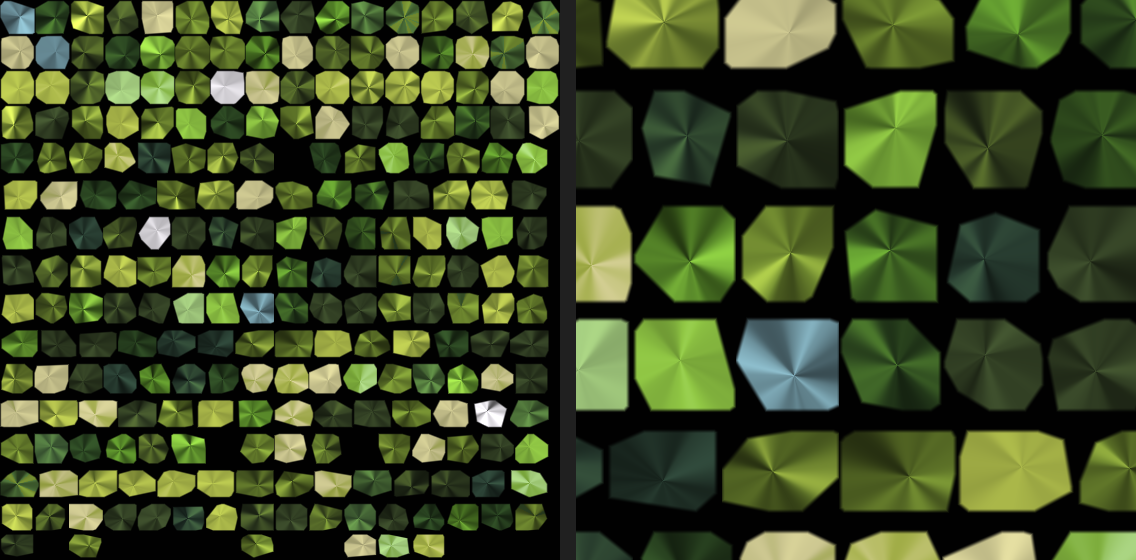
Left, the full canvas; right, a detail of the centre.
Reproduce this pattern procedurally as a WebGL 1 fragment shader.

```glsl
precision highp float;

uniform vec2 u_resolution;

const float ROWS = 16.0;
const float TAU = 6.2831853;

float hash(vec2 p) {
  vec3 q = fract(vec3(p.xyx) * 0.1031);
  q += dot(q, q.yzx + 33.33);
  return fract((q.x + q.y) * q.z);
}

vec2 gradient(vec2 lattice) {
  float angle = TAU * hash(lattice);
  return vec2(cos(angle), sin(angle));
}

float gradientNoise(vec2 p) {
  vec2 i = floor(p), f = fract(p);
  vec2 u = f * f * (3.0 - 2.0 * f);
  float a = dot(gradient(i), f);
  float b = dot(gradient(i + vec2(1, 0)), f - vec2(1, 0));
  float c = dot(gradient(i + vec2(0, 1)), f - vec2(0, 1));
  float d = dot(gradient(i + vec2(1, 1)), f - vec2(1, 1));
  return mix(mix(a, b, u.x), mix(c, d, u.x), u.y);
}

// Rows drift down through the lower half and recover at the bottom.
float rowCoordinate(float down) {
  float drift = smoothstep(0.25, 0.58, down) * (1.0 - smoothstep(0.92, 1.0, down));
  return ROWS * (down - 0.02 * drift);
}

// Some lower rows hold fewer, wider and flatter chips.
float isFlatRow(float row) {
  return mod(row, 2.0) * step(4.5, row) * step(mod(row, 8.0), 6.5);
}

// A box trimmed by random straight cuts; round chips get even cuts.
float chipDistance(vec2 p, vec2 halfSize, vec2 seed, float roundness) {
  vec2 box = abs(p) - halfSize;
  float d = max(box.x, box.y);
  for (int i = 0; i < 8; i++) {
    float k = float(i);
    vec2 key = seed + vec2(17.0 * k, 41.0);
    float angle = TAU * (k + 0.8 * hash(key)) / 8.0;
    float reach = mix(0.37 + 0.28 * hash(key + 9.0), 0.49, roundness);
    vec2 normal = vec2(cos(angle), sin(angle));
    float extent = reach * length(normal * halfSize) / 0.46;
    d = max(d, dot(p, normal) - extent);
  }
  return d;
}

// Soft-edged wedges fanning out from an apex.
float facetLight(vec2 p, vec2 seed) {
  float count = 7.0 + floor(4.0 * hash(seed + 3.0));
  float turn = (atan(p.y, p.x) / TAU + 0.5) * count;
  float wedge = floor(turn);
  float here = hash(seed + vec2(mod(wedge, count), 71.0));
  float next = hash(seed + vec2(mod(wedge + 1.0, count), 71.0));
  float flatLight = mix(here, next, smoothstep(0.6, 1.0, fract(turn))) - 0.5;
  vec2 ray = p / max(length(p), 0.001);
  return 0.55 * flatLight + 0.8 * gradientNoise(ray * 1.3 + seed * 7.37);
}

vec3 chipColor(float tone, vec2 seed) {
  vec3 dark = vec3(0.18, 0.23, 0.13);
  vec3 olive = vec3(0.35, 0.43, 0.15);
  vec3 lime = vec3(0.65, 0.70, 0.28);
  vec3 cream = vec3(0.75, 0.73, 0.53);
  vec3 color = mix(dark, olive, smoothstep(0.22, 0.46, tone));
  color = mix(color, lime, smoothstep(0.58, 0.75, tone));
  color = mix(color, cream, smoothstep(0.84, 0.93, tone));
  vec3 cool = vec3(0.82, 0.98, 1.4);
  vec3 leaf = vec3(0.82, 1.05, 0.9);
  float tint = hash(seed + 13.0);
  color *= mix(vec3(1.0), cool, step(0.84, tint) * step(tone, 0.5));
  color *= mix(vec3(1.0), leaf, step(tint, 0.25));
  float rare = hash(seed + 29.0);
  color = mix(color, vec3(0.38, 0.51, 0.55), step(0.97, rare));
  return mix(color, vec3(0.83, 0.82, 0.84), step(0.987, rare));
}

void main() {
  vec2 uv = gl_FragCoord.xy / u_resolution;
  float rowPos = rowCoordinate(1.0 - uv.y);
  float row = floor(rowPos);
  float flatRow = isFlatRow(row);
  float lower = step(3.5, row);
  float columns = 16.0 - 2.0 * flatRow;
  float columnPos = uv.x * columns / mix(1.0, 0.98, lower);
  float column = floor(columnPos);
  vec2 seed = vec2(column + 5.0, row + 23.0);
  vec2 p = vec2(fract(columnPos), 1.0 - fract(rowPos)) - 0.5;

  // Silhouette
  float bright = step(abs(row - 1.5), 0.6);
  vec2 halfSize = vec2(0.44 + 0.06 * hash(seed + 51.0), 0.47 - 0.05 * lower - 0.04 * flatRow);
  float d = chipDistance(p, halfSize, seed, 0.8 * bright);
  float soft = max(0.025, ROWS / u_resolution.y);
  float mask = 1.0 - smoothstep(-soft, soft, d);
  float missing = mix(0.025 * lower, 0.42, step(14.5, row));
  mask *= step(missing, hash(seed + 83.0)) * step(column, columns - 0.5);

  // Faceted surface, calmer on the brightest chips
  float tone = clamp(hash(seed + 7.0) + 0.22 * bright, 0.0, 1.0);
  vec2 apex = 0.2 * (vec2(hash(seed + 61.0), hash(seed + 67.0)) - 0.5);
  float light = facetLight(p - apex, seed);
  float contrast = mix(1.0, 0.3, smoothstep(0.55, 0.8, tone));
  vec3 color = chipColor(clamp(tone + 0.12 * light, 0.0, 1.0), seed);
  color *= max(1.0 + contrast * light, 0.1);

  gl_FragColor = vec4(mix(vec3(0.005), color, mask), 1.0);
}
```
